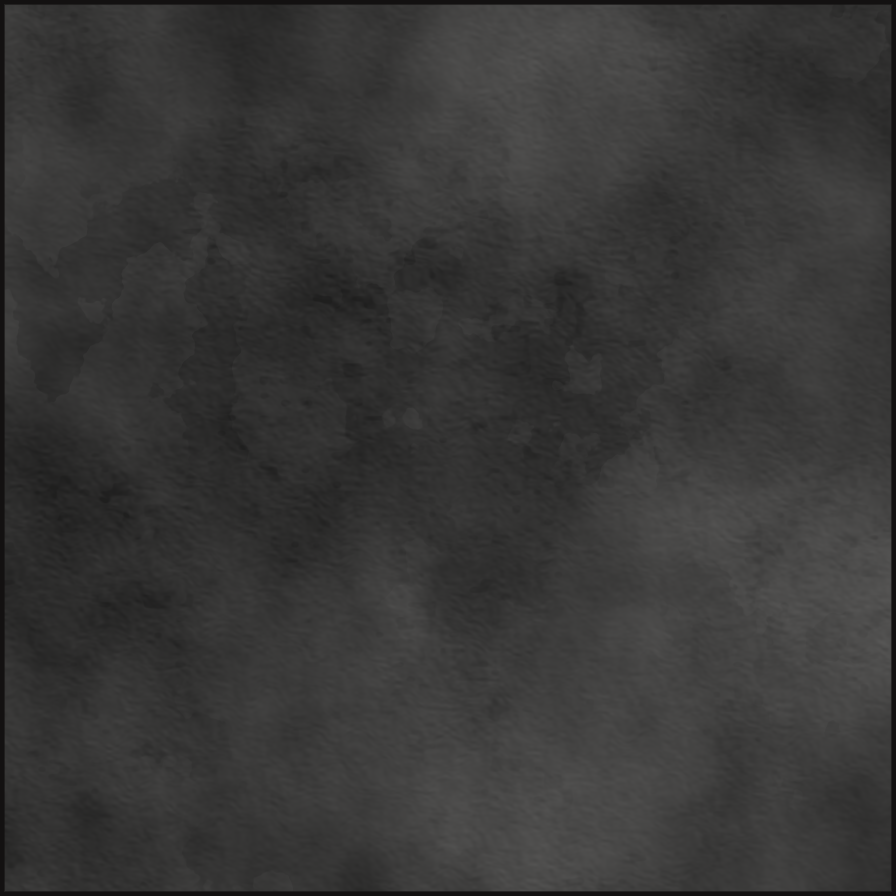
A Shadertoy shader for this texture:

```glsl
// Dark, worn plaster sheet inside a thin near-black frame.
// Warped cloud noise sets the broad light and shade; embossed paper grain,
// small pits and a few sharp-edged flakes are layered on top.

const vec3  FRAME_COLOR    = vec3(0.075, 0.068, 0.066);
const vec3  SHEET_TINT     = vec3(1.008, 1.0, 0.988);
const float FRAME_WIDTH    = 0.0052;
const float BASE_LEVEL     = 0.225;
const float CLOUD_SCALE    = 3.8;
const float CLOUD_CONTRAST = 0.27;
const float WARP_AMOUNT    = 0.09;
const float MOTTLE_AMOUNT  = 0.055;
const float GRAIN_AMOUNT   = 0.024;
const float PIT_AMOUNT     = 0.026;
const float FLAKE_AMOUNT   = 0.028;
const vec2  GRAIN_SCALE    = vec2(130.0, 210.0);
const vec2  PIT_SCALE      = vec2(85.0, 120.0);

// Integer hash of a lattice cell, from 0 to 1
float hash(ivec2 cell) {
    uvec2 q = uvec2(cell) * uvec2(1597334673u, 3812015801u);
    uint n = q.x ^ q.y;
    n = (n ^ (n >> 15u)) * 2246822519u;
    n = (n ^ (n >> 13u)) * 3266489917u;
    n ^= n >> 16u;
    return float(n >> 8u) / 16777215.0;
}

float valueNoise(vec2 p) {
    ivec2 cell = ivec2(floor(p));
    vec2 f = fract(p);
    f = f * f * (3.0 - 2.0 * f);
    float low  = mix(hash(cell), hash(cell + ivec2(1, 0)), f.x);
    float high = mix(hash(cell + ivec2(0, 1)), hash(cell + ivec2(1, 1)), f.x);
    return mix(low, high, f.y);
}

// Normalised sum of rotated octaves
float fbm(vec2 p) {
    const mat2 TURN = mat2(1.6, 1.2, -1.2, 1.6);
    float sum = 0.0, weight = 0.5, total = 0.0;
    for (int i = 0; i < 5; i++) {
        sum += weight * valueNoise(p);
        total += weight;
        weight *= 0.5;
        p = TURN * p + 17.3;
    }
    return sum / total;
}

// Fibrous height, lit from above by a finite difference
float paperGrain(vec2 uv) {
    vec2 p = uv * GRAIN_SCALE;
    p.y += 0.2 * p.x + 2.0 * valueNoise(uv * 40.0);
    float relief = valueNoise(p) - valueNoise(p + vec2(0.35, 0.8));
    float fine = valueNoise(p * 1.7 + 31.0) - 0.5;
    return relief + 0.5 * fine;
}

void mainImage(out vec4 fragColor, in vec2 fragCoord) {
    vec2 uv = fragCoord / iResolution.xy;
    float pixel = 1.0 / min(iResolution.x, iResolution.y);

    // Broad clouds, bent so the lattice does not show
    vec2 warp = vec2(fbm(uv * 5.0 + 11.0), fbm(uv * 5.0 + 47.0)) - 0.5;
    vec2 cloudUv = uv + WARP_AMOUNT * warp;
    float cloud = fbm(cloudUv * CLOUD_SCALE * vec2(1.0, 0.95) + 5.7) - 0.5;
    float level = BASE_LEVEL + CLOUD_CONTRAST * cloud;

    // Small stains, drawn out slightly upright
    level += MOTTLE_AMOUNT * (fbm(uv * vec2(22.0, 16.0) + 63.0) - 0.5);

    // Grain and pits vary in strength across the sheet
    float wear = smoothstep(0.3, 0.7, fbm(uv * 3.0 + 83.0));
    level += GRAIN_AMOUNT * mix(0.6, 1.15, wear) * paperGrain(uv);
    float pits = smoothstep(0.6, 0.85, valueNoise(uv * PIT_SCALE + 9.0));
    level -= PIT_AMOUNT * wear * pits * smoothstep(0.4, 0.6, fbm(uv * 24.0));

    // Ragged pale flakes, gathered in a few patches
    float patches = smoothstep(0.58, 0.74, fbm(uv * 3.2 + 129.0));
    float flakes = smoothstep(0.5, 0.53, fbm(uv * 17.0 + 151.0));
    level += FLAKE_AMOUNT * patches * (flakes - 0.3);

    // Thin frame
    vec2 toEdge = min(uv, 1.0 - uv);
    float inside = smoothstep(-pixel, pixel, min(toEdge.x, toEdge.y) - FRAME_WIDTH);
    vec3 sheet = clamp(level, 0.12, 0.37) * SHEET_TINT;
    fragColor = vec4(mix(FRAME_COLOR, sheet, inside), 1.0);
}
```
